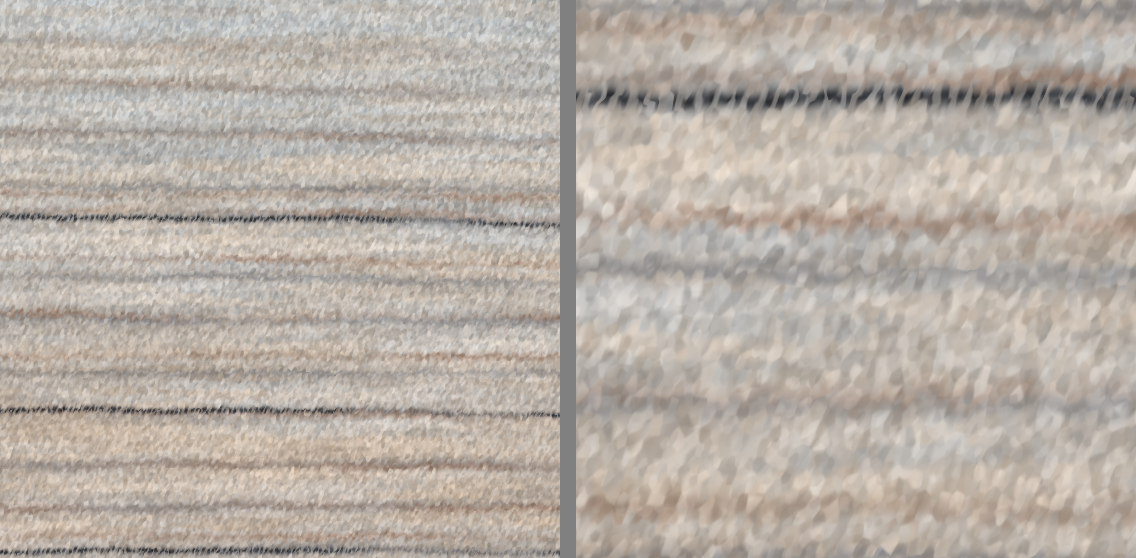
Left, the full canvas; right, a detail of the centre.
Reproduce this texture procedurally as a Shadertoy shader.

```glsl
// Draws a pale wool rug with wandering horizontal threads of grey, brown and charcoal.

const float TAU = 6.2832;
const float THREAD_COUNT = 12.0;

const vec3 WARM_WOOL = vec3(0.775, 0.722, 0.670);
const vec3 COOL_WOOL = vec3(0.752, 0.742, 0.722);
const vec3 GREY_YARN = vec3(0.44, 0.44, 0.455);
const vec3 BROWN_YARN = vec3(0.59, 0.45, 0.37);
const vec3 CHARCOAL_YARN = vec3(0.17, 0.18, 0.20);

vec3 hash3(vec2 p) {
    vec3 q = fract(p.xyx * vec3(0.1031, 0.1030, 0.0973));
    q += dot(q, q.yxz + 33.33);
    return fract((q.xxy + q.yzz) * q.zyx);
}

// Smooth cellular noise: three random values in -1..1, blended between nearby cells.
vec3 softCells(vec2 p, float seed) {
    vec2 cell = floor(p);
    vec3 total = vec3(0.0);
    float weightSum = 0.0;
    for (int y = -1; y <= 1; y++) {
        for (int x = -1; x <= 1; x++) {
            vec2 id = cell + vec2(x, y);
            vec2 offset = id + hash3(id + seed).xy - p;
            float weight = exp(-8.0 * dot(offset, offset));
            total += weight * (2.0 * hash3(id + seed + 57.0) - 1.0);
            weightSum += weight;
        }
    }
    return total / weightSum;
}

// Slow layered sines, roughly -1..1.
float drift(float x, float phase) {
    return 0.5 * sin(5.0 * x + phase)
         + 0.3 * sin(11.0 * x + 2.3 * phase)
         + 0.2 * sin(23.0 * x + 4.1 * phase);
}

float band(float distance, float width) {
    float t = distance / width;
    return exp(-t * t);
}

// Row of short, leaning dark tufts.
float stitches(vec2 p, float distance, float jitter) {
    float teeth = 0.5 + 0.5 * sin(TAU * (105.0 * p.x - 35.0 * distance + 0.35 * jitter));
    return band(distance, 0.0048) * mix(0.3, 1.0, smoothstep(0.15, 0.75, teeth));
}

// Lays all threads over the wool; tuft shifts fray their edges.
vec3 addThreads(vec3 color, vec2 p, vec3 tuft) {
    for (float i = 0.0; i < THREAD_COUNT; i++) {
        vec3 rnd = hash3(vec2(i, 17.0));
        float phase = TAU * rnd.x + i;
        float height = (i + 0.14 + 0.4 * (rnd.y - 0.5) * step(0.5, i)) / THREAD_COUNT;
        float slope = -0.022 * height * (p.x - 0.5);
        float d = p.y - height - slope - 0.0055 * drift(p.x, phase);
        float frayed = d + 0.0055 * tuft.y;
        float fade = 1.0 - 0.55 * smoothstep(0.65, 0.9, height);
        float presence = 0.72 + 0.28 * drift(1.4 * p.x, 3.0 * phase);

        // Broad grey shadow, then the grey core
        float halo = band(frayed - 0.008 * (rnd.z - 0.5), 0.017);
        float core = band(frayed, mix(0.0045, 0.008, rnd.z));
        float grain = 0.85 + 0.4 * tuft.x;
        color = mix(color, GREY_YARN, 0.22 * halo * presence * fade);
        color = mix(color, GREY_YARN, clamp(0.62 * core * presence * grain * fade, 0.0, 1.0));

        // Brown thread running alongside
        float side = mix(-0.032, 0.034, rnd.x);
        float brown = band(frayed - side - 0.003 * drift(p.x, phase + 2.0), 0.006);
        float brownPresence = 0.55 + 0.45 * drift(1.2 * p.x, phase + 5.0);
        color = mix(color, BROWN_YARN, 0.6 * brown * brownPresence * fade);

        // Some threads carry charcoal stitches
        float turn = mod(i, 7.0);
        float charcoal = max(1.0 - abs(turn), 0.0) + max(1.0 - abs(turn - 3.0), 0.0);
        charcoal *= 1.0 - smoothstep(0.65, 0.75, height);
        float run = smoothstep(-0.65, -0.1, drift(p.x, phase + 1.0));
        float dark = stitches(p, d + 0.0025 * tuft.y, tuft.z);
        color = mix(color, CHARCOAL_YARN, 0.85 * dark * charcoal * mix(0.3, 1.0, run));
    }
    return color;
}

void mainImage(out vec4 fragColor, in vec2 fragCoord) {
    vec2 p = fragCoord / iResolution.y;

    // Leaning pile tufts and finer fibres
    vec2 leaning = vec2(p.x - 0.3 * p.y, p.y);
    vec3 tuft = softCells(leaning * vec2(165.0, 105.0), 3.0);
    vec3 fibre = softCells(leaning * vec2(250.0, 170.0), 29.0);

    // Yarn streaks and wide dyed bands
    vec2 wavy = p + vec2(0.0, 0.006 * drift(p.x, 1.0) + 0.003 * tuft.y);
    vec3 streak = softCells(wavy * vec2(6.0, 75.0), 11.0);
    vec3 dye = softCells(wavy * vec2(1.6, 20.0), 41.0);

    vec3 color = mix(WARM_WOOL, COOL_WOOL, smoothstep(0.0, 1.0, p.y));
    color += 0.045 * streak.x + 0.03 * dye.x;
    color += vec3(1.0, 0.0, -1.0) * (0.016 * streak.y + 0.014 * dye.y + 0.012 * tuft.z);
    color = addThreads(color, p, tuft);
    color += 0.075 * tuft.x + 0.04 * fibre.x;

    fragColor = vec4(clamp(color, 0.0, 1.0), 1.0);
}
```
